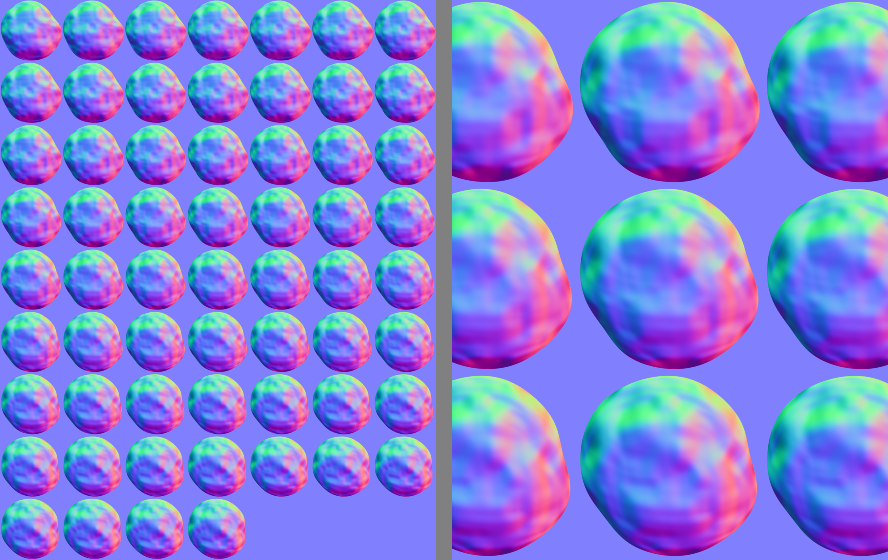
Left: the whole. Right: its middle third, enlarged.
Write a WebGL 1 fragment shader that draws this texture map.

```glsl
precision highp float;
// Sheet of 60 tangent-space normals of a lumpy rock, 7 columns by 9 rows.
// Each frame is a sphere normal bent by a lobed outline and by 3D noise;
// both drift slowly with the frame number, on a flat-facing background.

uniform vec2 u_resolution;

const vec2 GRID = vec2(7.0, 9.0);
const float FRAME_COUNT = 60.0;
const float PI = 3.14159265;

float hash(vec3 p) {
  return fract(sin(dot(p, vec3(127.1, 311.7, 74.7))) * 43758.5453);
}

// Value noise with a quintic fade, so its slope is continuous
float noise(vec3 p) {
  vec3 i = floor(p);
  vec3 f = fract(p);
  f = f * f * f * (f * (f * 6.0 - 15.0) + 10.0);
  vec2 e = vec2(0.0, 1.0);
  float low = mix(mix(hash(i), hash(i + e.yxx), f.x),
                  mix(hash(i + e.xyx), hash(i + e.yyx), f.x), f.y);
  float high = mix(mix(hash(i + e.xxy), hash(i + e.yxy), f.x),
                   mix(hash(i + e.xyy), hash(i + e.yyy), f.x), f.y);
  return mix(low, high, f.z);
}

// Smooth periodic bump around one angle
float lobe(float angle, float centre, float sharpness) {
  return exp(sharpness * (cos(angle - centre) - 1.0));
}

// Silhouette radius, with dents that slide as time runs from 0 to 1
float outline(float angle, float time) {
  float swell = sin(PI * time);
  float r = 0.955 + 0.04 * lobe(angle, 2.2, 2.0);
  r -= 0.10 * lobe(angle, 0.52 - 0.6 * time, 14.0);
  r -= 0.04 * lobe(angle, 0.95, 8.0);
  r += 0.05 * lobe(angle, -0.1 - 0.6 * time, 12.0);
  r -= (0.03 + 0.06 * swell) * lobe(angle, -2.6 + 0.15 * time, 14.0);
  return r + 0.01 * sin(5.0 * angle + 2.5 * time);
}

// Relief on the sphere: broad lumps with finer ones on top
float relief(vec3 p, float time) {
  float tilt = 0.7 * time;
  float c = cos(tilt);
  float s = sin(tilt);
  vec3 q = vec3(p.x, c * p.y + s * p.z, c * p.z - s * p.y);
  q += vec3(4.3, 7.1, 2.6 + 0.4 * time);
  return 0.30 * noise(q * 2.3) + 0.10 * noise(q * 4.7 + 11.0);
}

vec3 reliefGradient(vec3 p, float time) {
  vec2 e = vec2(0.02, 0.0);
  float h = relief(p, time);
  return vec3(relief(p + e.xyy, time) - h,
              relief(p + e.yxy, time) - h,
              relief(p + e.yyx, time) - h) / e.x;
}

// Surface normal at a point inside the silhouette
vec3 rockNormal(vec2 point, float angle, float radius, float time) {
  vec2 disc = point / radius;
  float rho = min(length(disc), 1.0);
  disc = rho * vec2(cos(angle), sin(angle));
  vec3 sphere = vec3(disc, sqrt(1.0 - rho * rho));

  // Bend towards the true direction of the rim
  float slope = (outline(angle + 0.03, time) - outline(angle - 0.03, time))
              / (0.06 * radius);
  vec2 tangent = vec2(-sin(angle), cos(angle));
  vec3 normal = sphere;
  normal.xy -= tangent * slope * rho * rho * rho;

  // Bend by the part of the relief slope lying in the surface
  vec3 gradient = reliefGradient(sphere, time);
  normal -= 0.85 * (gradient - sphere * dot(sphere, gradient));
  normal.z = max(normal.z, 0.02);
  return normalize(normal);
}

void main() {
  // Frame layout, counted from the top left
  vec2 sheet = gl_FragCoord.xy / u_resolution * GRID;
  vec2 cell = floor(sheet);
  vec2 point = fract(sheet) * 2.0 - 1.0;
  float frame = (GRID.y - 1.0 - cell.y) * GRID.x + cell.x;
  float time = frame / FRAME_COUNT;

  // Rock mask
  float angle = atan(point.y, point.x + 0.00001);
  float radius = outline(angle, time);
  float pixel = 2.0 * GRID.y / u_resolution.y;
  float mask = 1.0 - smoothstep(-0.5 * pixel, 0.5 * pixel,
                                length(point) - radius);
  mask *= step(frame, FRAME_COUNT - 0.5);

  // Encode normals as colour
  vec3 flatColour = vec3(0.5, 0.5, 1.0);
  vec3 rockColour = 0.5 + 0.5 * rockNormal(point, angle, radius, time);
  gl_FragColor = vec4(mix(flatColour, rockColour, mask), 1.0);
}
```
